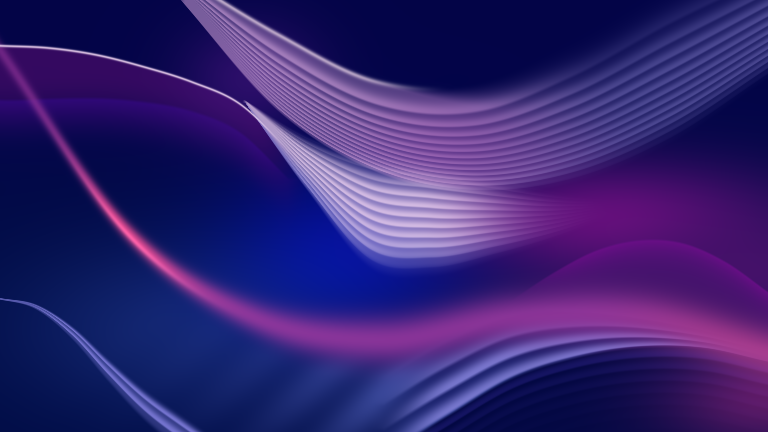
A Shadertoy shader for this background:

```glsl
// Translucent pleated veils and glowing ribbons sweeping over deep navy blue.

vec3 col;

void paint(vec3 color, float alpha) { col = mix(col, color, alpha); }

// Smooth step that may also run downward (a > b).
float ramp(float a, float b, float x) {
  x = clamp((x - a) / (b - a), 0., 1.);
  return x * x * (3. - 2. * x);
}

// Smooth height curve through seven evenly spaced knots.
float curve(float x, float from, float to, float k[7]) {
  float t = clamp((x - from) / (to - from), 0., 1.) * 6.;
  int i = min(int(t), 5);
  float f = t - float(i), b = k[i], c = k[i + 1];
  float a = i > 0 ? k[max(i - 1, 0)] : 2. * b - c;
  float d = i < 5 ? k[min(i + 2, 6)] : 2. * c - b;
  return b + .5 * f * (c - a + f * (2. * a - 5. * b + 4. * c - d + f * (3. * (b - c) + d - a)));
}

float glow(vec2 p, float cx, float cy, float rx, float ry) {
  vec2 q = (p - vec2(cx, cy)) / vec2(rx, ry);
  return exp(-dot(q, q));
}

float bell(float d, float width) { return exp(-d * d / (width * width)); }

// Pleat profile: slow rise, quick fall, flat where too fine to resolve.
float pleat(float v) {
  float f = fract(v);
  return mix(ramp(0., .75, f) * ramp(1., .78, f), .5, ramp(.35, .9, fwidth(v)));
}

void mainImage(out vec4 fragColor, in vec2 fragCoord) {
  vec2 p = fragCoord / iResolution.xy * vec2(16. / 9., 1.);
  float x = p.x, y = p.y;

  // Navy ground with blue and magenta light
  col = mix(vec3(0., .045, .27), vec3(.01, .015, .28), ramp(.3, .9, y));
  col += vec3(0., .02, .33) * glow(p, .82, .42, .3, .2);
  col += vec3(.07, .1, .16) * glow(p, .4, .24, .38, .2);
  paint(vec3(.46, .06, .52), .9 * glow(p, 1.42, .49, .36, .13));
  paint(vec3(.3, .07, .43), .85 * glow(p, 1.75, .36, .4, .17));

  // Violet folds at the upper left
  float crest = curve(x, 0., .667, float[7](.894, .889, .873, .845, .81, .759, .653));
  float fold = crest - mix(.125, .065, ramp(0., .5, x));
  float left = ramp(.72, .58, x);
  paint(vec3(.25, .04, .4), .8 * left * ramp(-.003, .003, crest - y) * ramp(-.12, .06, y - fold));
  paint(vec3(.2, .03, .52), .75 * left * ramp(-.004, .006, fold - y) * exp(-max(fold - y, 0.) * 22.));
  paint(vec3(.28, .08, .5), .6 * glow(p, .58, .82, .16, .13));

  // Magenta arc at the right
  float arc = curve(x, 1.185, 1.778, float[7](.306, .37, .421, .444, .437, .394, .324)) - y;
  float underArc = ramp(-.003, .004, arc) * ramp(1.15, 1.4, x);
  paint(vec3(.25, .08, .42), .6 * underArc);
  paint(vec3(.46, .05, .56), .75 * underArc * exp(-max(arc, 0.) * 28.));

  // Steel blue sheen below the pink ribbon
  float across = y - curve(x, 0., 1.778, float[7](.884, .463, .264, .213, .264, .264, .185));
  float streaks = .75 + .25 * sin(34. * (x - 1.1 * y) + 5. * y * y);
  paint(vec3(.31, .37, .72), .9 * ramp(0., -.09, across) * streaks * glow(p, 1.1, .1, .42, .2));

  // Lavender pleats over the lower right hollow
  float rise = y - curve(x, .889, 1.778, float[7](-.053, .039, .125, .174, .197, .194, .162));
  float lift = rise / mix(.21, .045, ramp(.95, 1.7, x));
  vec3 sheet = mix(vec3(.09, .11, .4), vec3(.5, .49, .83), pleat(.9 - lift * 3.6));
  sheet = mix(sheet, vec3(.5, .25, .6), ramp(1.5, 1.78, x));
  paint(sheet, .85 * ramp(-.02, .05, lift) * ramp(1., .3, lift) * ramp(.85, 1.05, x));
  vec3 hollow = mix(vec3(.01, .03, .26), vec3(.36, .1, .4), glow(p, 1.78, .08, .24, .12));
  hollow += vec3(.1, .07, .18) * pleat(-rise * 36.) * exp(min(rise, 0.) * 20.);
  paint(hollow, ramp(.004, -.006, rise) * ramp(.9, 1.02, x));

  // Pink ribbon, narrow and hot at the left, broad and soft at the right
  float girth = mix(.022, .058, ramp(.25, 1., x));
  vec3 pink = mix(vec3(.6, .22, .62), vec3(.93, .3, .58), glow(p, .3, .47, .17, .25));
  pink = mix(pink, vec3(.68, .24, .56), ramp(1.3, 1.75, x));
  paint(pink, mix(.55, .88, ramp(0., .3, x)) * bell(across, girth));
  col += vec3(.22, .12, .12) * bell(across + girth * .3, .008) * glow(p, .32, .46, .15, .2);

  // Upper veil: pleats gather toward its lower edge
  float top = curve(x, .417, 1.778, float[7](1.06, .924, .815, .808, .912, 1.046, 1.14));
  float hem = curve(x, .417, 1.778, float[7](1., .741, .6, .549, .572, .664, .815));
  float s = (top - y) / max(top - hem, .02);
  float right = ramp(.85, 1.45, x);
  float veil = ramp(0., mix(.03, .55, right), s) * ramp(1., mix(.95, .8, right), s) * ramp(.405, .43, x);
  vec3 silk = mix(vec3(.72, .56, .79), vec3(.45, .43, .73), ramp(.95, 1.5, x));
  paint(silk, veil * mix(.42, .85, pleat(s * abs(s) * 13.)) * mix(1., .75, right));
  paint(vec3(.56, .24, .64), .4 * veil * glow(p, 1.05, .66, .26, .12));
  paint(vec3(.85, .77, .86), .75 * bell(y - top + .004, .006) * ramp(.4, .5, x) * ramp(1.05, .8, x));

  // Lower veil: a pale fan opening from the pinch point
  top = curve(x, .567, 1.435, float[7](.769, .688, .653, .63, .595, .56, .537));
  hem = curve(x, .567, 1.435, float[7](.762, .556, .375, .356, .394, .444, .509));
  s = (top - y) / max(top - hem, .006);
  float fan = ramp(0., .35, s) * ramp(1., mix(.92, .72, ramp(.65, .95, x)), s);
  fan *= ramp(.56, .575, x) * ramp(1.42, 1.02, x);
  silk = mix(vec3(.87, .77, .91), vec3(.52, .5, .82), ramp(.55, 1., s));
  silk = mix(silk, vec3(.62, .3, .68), ramp(.95, 1.35, x));
  paint(silk, fan * mix(.62, .94, pleat(s * 12.)));

  // Fine white crest line leading into the pinch
  paint(vec3(.9, .8, .92), .9 * bell(y - crest, .003) * ramp(.68, .58, x));

  // Lavender ribbon at the lower left
  float tail = curve(x, 0., .5, float[7](.31, .294, .241, .162, .088, .028, -.03)) - y;
  float depth = tail / mix(.004, .06, ramp(0., .42, x));
  float band = ramp(-.3, .15, depth) * ramp(1.2, .6, depth) * ramp(.5, .46, x);
  paint(vec3(.5, .49, .86), band * mix(.4, .9, pleat(depth * 2. + .5)));

  fragColor = vec4(clamp(col, 0., 1.), 1.);
}
```
